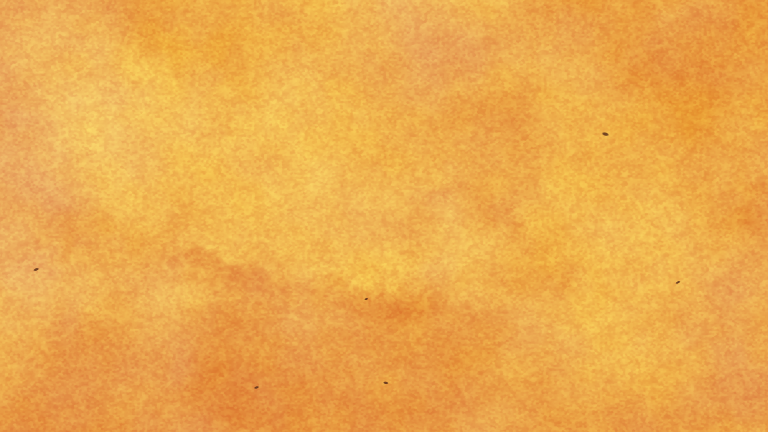
Reproduce this texture procedurally as a WebGL 2 fragment shader.

```glsl
#version 300 es
precision highp float;
// Warm amber aged paper with cloudy stains, faint creases, fine grain and a few dark flecks.

uniform vec2 u_resolution;
out vec4 fragColor;

vec3 hash3(vec2 cell) {
  vec3 h = fract(cell.xyx * vec3(0.1031, 0.1030, 0.0973));
  h += dot(h, h.yxz + 33.33);
  return fract((h.xxy + h.yzz) * h.zyx);
}

// Smooth cellular noise: random cell values blended by distance, centred on zero.
float blotch(vec2 p) {
  vec2 cell = floor(p);
  float total = 0.0, weights = 0.0;
  for (int j = -1; j <= 1; j++) {
    for (int i = -1; i <= 1; i++) {
      vec2 neighbour = cell + vec2(i, j);
      vec3 h = hash3(neighbour + 71.0);
      vec2 d = neighbour + 0.15 + 0.7 * h.xy - p;
      float w = exp(-5.0 * dot(d, d));
      total += w * (h.z - 0.5);
      weights += w;
    }
  }
  return total / weights;
}

// Layered blotches, each layer rotated and about twice as fine.
float clouds(vec2 p, int layers, float gain) {
  float sum = 0.0, amplitude = 1.0;
  for (int i = 0; i < layers; i++) {
    sum += amplitude * blotch(p);
    p = mat2(1.68, 1.14, -1.14, 1.68) * p + 17.3;
    amplitude *= gain;
  }
  return sum;
}

// Soft elliptical patch; slope shears it along x.
float stain(vec2 p, vec2 centre, vec2 radius, float slope) {
  vec2 d = p - centre;
  d.y -= slope * d.x;
  d /= radius;
  return exp(-dot(d, d));
}

// Tiny dark flecks, sparsely scattered over a grid.
float flecks(vec2 p) {
  vec2 cell = floor(p / 0.25);
  vec3 h = hash3(cell + 5.0);
  vec2 d = p - (cell + 0.2 + 0.6 * h.xy) * 0.25;
  d.y += (h.x - 0.5) * d.x;
  float size = mix(0.6, 1.2, h.y);
  float r = length(d / (vec2(0.0065, 0.0035) * size));
  return step(0.83, h.z) * (1.0 - smoothstep(0.5, 1.3, r));
}

void main() {
  vec2 p = gl_FragCoord.xy / u_resolution.y;
  float aspect = u_resolution.x / u_resolution.y;

  // Ragged outlines for the stains
  vec2 warp = vec2(clouds(p * 5.0 + 3.0, 4, 0.6), clouds(p * 5.0 + 41.0, 4, 0.6));
  vec2 q = p + 0.12 * warp;
  q.x *= 1.778 / aspect;

  // Cloudy base, darker toward the bottom and its left corner
  float tone = 0.36 + 2.3 * clouds(p * vec2(2.6, 3.2) + 0.15 * warp, 5, 0.62);
  tone -= 1.35 * smoothstep(0.38, 0.0, q.y);
  tone -= 0.5 * stain(q, vec2(0.0), vec2(0.5, 0.25), 0.0);

  // Deep orange stains
  tone -= 1.7 * stain(q, vec2(1.08, 0.49), vec2(0.12, 0.045), -0.2);
  tone -= 0.8 * stain(q, vec2(1.03, 0.64), vec2(0.12, 0.08), 0.1);
  tone -= 0.8 * stain(q, vec2(0.90, 0.25), vec2(0.14, 0.07), 0.0);
  tone -= 0.9 * stain(q, vec2(1.29, 0.28), vec2(0.07, 0.09), 0.0);
  tone -= 1.2 * stain(q, vec2(1.74, 0.47), vec2(0.09, 0.08), 0.3);
  tone -= 0.9 * stain(q, vec2(0.17, 0.47), vec2(0.07, 0.05), 0.0);
  tone -= 0.8 * stain(q, vec2(0.20, 0.23), vec2(0.07, 0.13), 0.0);
  tone -= 0.5 * stain(q, vec2(0.60, 0.90), vec2(0.25, 0.10), 0.0);
  tone -= 0.4 * stain(q, vec2(1.60, 0.77), vec2(0.15, 0.10), 0.0);

  // Bright yellow areas
  tone += 0.5 * stain(q, vec2(0.32, 0.72), vec2(0.28, 0.14), 0.0);
  tone += 0.6 * stain(q, vec2(1.53, 0.27), vec2(0.13, 0.12), -0.2);

  // Long creased smears running sideways
  float crease = clouds(vec2(p.x * 2.5, (p.y + 0.12 * p.x) * 15.0) + warp, 4, 0.6);
  float creaseArea = stain(q, vec2(0.68, 0.34), vec2(0.50, 0.10), -0.12);
  tone -= creaseArea * (0.4 + 2.4 * crease);

  // Paper grain with slightly sideways fibres
  float grain = 1.1 * blotch(p * vec2(75.0, 95.0)) + 1.9 * blotch(p * vec2(170.0, 205.0));
  tone += grain;

  // Chalky bleaching, strongest near the left edge and upper middle
  float chalk = 0.9 * clouds(p * 3.5 + 90.0, 4, 0.6);
  chalk += 0.5 * stain(q, vec2(0.05, 0.60), vec2(0.18, 0.35), 0.0);
  chalk += 0.5 * stain(q, vec2(1.15, 0.88), vec2(0.30, 0.15), 0.0);

  vec3 colour = vec3(0.928, 0.672, 0.300);
  colour += tone * vec3(0.017, 0.054, 0.027);
  colour += chalk * vec3(-0.005, 0.008, 0.100);
  colour = mix(colour, vec3(0.36, 0.18, 0.10), 0.85 * flecks(p));
  fragColor = vec4(clamp(colour, 0.0, 1.0), 1.0);
}
```
